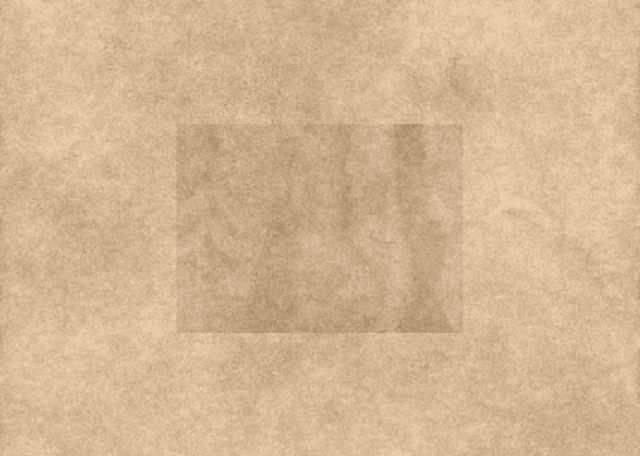
Give the GLSL for this texture, as a WebGL 1 fragment shader.

```glsl
precision highp float;
// Aged parchment with mottled stains and a faint woodland print in a central panel.
uniform vec2 u_resolution;

float hash(vec2 p) {
    vec3 q = fract(vec3(p.xyx) * 0.1031);
    q += dot(q, q.yzx + 33.33);
    return fract((q.x + q.y) * q.z);
}

float noise(vec2 p) {
    vec2 i = floor(p), f = fract(p);
    f = f * f * (3.0 - 2.0 * f);
    return mix(mix(hash(i), hash(i + vec2(1.0, 0.0)), f.x),
               mix(hash(i + vec2(0.0, 1.0)), hash(i + vec2(1.0)), f.x), f.y);
}

float fbm(vec2 p) {
    float sum = 0.0, amp = 0.5;
    for (int i = 0; i < 5; i++) {
        sum += amp * noise(p);
        p = mat2(1.6, 1.2, -1.2, 1.6) * p + 17.3;
        amp *= 0.5;
    }
    return sum;
}

// Soft elliptical spot
float blot(vec2 p, vec2 centre, vec2 radius) {
    vec2 d = (p - centre) / radius;
    return exp(-dot(d, d));
}

// Soft vertical band around x = 0
float band(float x, float halfWidth, float soft) {
    return 1.0 - smoothstep(halfWidth - soft, halfWidth + soft, abs(x));
}

float span(float v, float low, float high, float soft) {
    return smoothstep(low - soft, low + soft, v) * (1.0 - smoothstep(high - soft, high + soft, v));
}

// Thin broken contour lines of a noise field
float cracks(vec2 p, float width) {
    float line = 1.0 - smoothstep(0.0, width, abs(fbm(p) - 0.48));
    return line * smoothstep(0.45, 0.7, noise(p * 4.0 + 8.0));
}

// Large stains: positive is pale, negative is dark
float stains(vec2 p) {
    float s = 0.0;
    s -= 0.30 * blot(p, vec2(0.73, 0.94), vec2(0.08, 0.07));
    s -= 0.26 * blot(p, vec2(0.62, 0.79), vec2(0.15, 0.09));
    s -= 0.24 * blot(p, vec2(0.38, 0.80), vec2(0.12, 0.14));
    s -= 0.28 * blot(p, vec2(0.08, 0.56), vec2(0.14, 0.07));
    s -= 0.22 * blot(p, vec2(0.33, 0.57), vec2(0.12, 0.12));
    s -= 0.26 * blot(p, vec2(1.02, 0.79), vec2(0.06, 0.06));
    s -= 0.16 * blot(p, vec2(0.85, 0.20), vec2(0.35, 0.08));
    s -= 0.18 * blot(p, vec2(1.25, 0.10), vec2(0.12, 0.10));
    s -= 0.14 * blot(p, vec2(0.15, 0.12), vec2(0.20, 0.04));
    s += 0.12 * blot(p, vec2(1.20, 0.72), vec2(0.18, 0.28));
    s += 0.16 * blot(p, vec2(0.20, 0.28), vec2(0.18, 0.09));
    s += 0.14 * blot(p, vec2(0.22, 0.67), vec2(0.10, 0.08));
    s += 0.12 * blot(p, vec2(0.95, 0.93), vec2(0.16, 0.07));
    s += 0.24 * blot(p, vec2(0.545, 0.75), vec2(0.03, 0.03));
    return s;
}

// Pale curl, small scuffs and worn borders
float marks(vec2 p, float aspect, float rough) {
    vec2 d = (p - vec2(1.14, 0.50)) / vec2(0.065, 0.055);
    float arc = band(length(d) - 1.0, 0.10, 0.12) * smoothstep(0.0, 0.5, d.y);
    float m = 0.34 * arc - 0.40 * blot(p, vec2(1.125, 0.535), vec2(0.022, 0.010));
    float hook = band(length((p - vec2(1.325, 0.425)) / vec2(0.035, 0.04)) - 1.0, 0.15, 0.2);
    m -= 0.38 * hook * smoothstep(1.335, 1.30, p.x);
    m -= 0.9 * blot(p, vec2(1.0 - 0.12 * (p.y - 0.84), 0.84), vec2(0.004, 0.035)) * rough;
    m -= 0.45 * blot(p, vec2(1.385, 0.74), vec2(0.025, 0.06)) * rough;
    float edge = min(p.x, aspect - p.x);
    m -= 0.60 * exp(-edge / 0.012) * smoothstep(0.4, 0.65, rough);
    return m;
}

// Faint forest: pine, cone-shaped mass, slim trunks, clearing and a big trunk
float forest(vec2 p, float rough) {
    float x = p.x + (rough - 0.5) * 0.05;
    float f = 0.0;
    float pineX = x - 0.462;
    float boughs = smoothstep(0.45, 0.8, abs(fract((p.y + abs(pineX) * 0.8) * 13.0) * 2.0 - 1.0));
    f -= 0.18 * boughs * band(pineX, 0.065, 0.025) * span(p.y, 0.40, 0.72, 0.04);
    f -= 0.18 * band(pineX, 0.010, 0.008);
    float drop = clamp((0.59 - p.y) / 0.32, 0.0, 1.0);
    f -= 0.26 * band(x - mix(0.622, 0.59, drop), 0.012 + 0.045 * drop, 0.013) * span(p.y, 0.25, 0.58, 0.02);
    float slim = smoothstep(0.5, 0.9, noise(vec2(x * 75.0, p.y * 2.0)));
    f -= 0.20 * slim * span(x, 0.62, 0.85, 0.03) * smoothstep(0.46, 0.54, p.y);
    f -= 0.13 * band(x - 0.752, 0.009, 0.006) * smoothstep(0.45, 0.50, p.y);
    f += 0.20 * blot(p, vec2(0.69, 0.475), vec2(0.055, 0.014));
    f += 0.08 * blot(p, vec2(0.72, 0.41), vec2(0.08, 0.06));
    float bole = x - mix(0.937, 0.892, smoothstep(0.40, 0.70, p.y));
    float girth = 0.034 + 0.022 * smoothstep(0.38, 0.27, p.y);
    f -= 0.32 * band(bole, girth, 0.009);
    f += 0.14 * (band(bole + 0.055, 0.009, 0.012) + band(bole - 0.058, 0.011, 0.014)) * smoothstep(0.30, 0.40, p.y);
    return f - 0.24 * smoothstep(0.40, 0.28, p.y) * rough;
}

void main() {
    float aspect = u_resolution.x / u_resolution.y;
    vec2 p = gl_FragCoord.xy / u_resolution.y;
    p.x *= 1.407 / aspect;
    float mottled = fbm(p * 5.0 + 3.0);
    float rough = fbm(p * 22.0 + 9.0);
    float flecks = fbm(p * vec2(55.0, 75.0) + 31.0);
    float grain = noise(p * 190.0) + noise(p * 340.0 + 5.0) - 1.0;

    float tone = 0.79 + stains(p) + marks(p, 1.407, rough);
    tone += (mottled - 0.48) * 0.75 + (rough - 0.48) * 0.55 + (flecks - 0.48) * 0.65 + grain * 0.42;
    tone -= 0.35 * cracks(p * 7.0, 0.012) * smoothstep(0.45, 0.6, fbm(p * 3.0 + 21.0));
    // Dark pits gather where the sheet is already stained
    tone -= 0.45 * smoothstep(0.56, 0.75, flecks) * smoothstep(0.9, 0.4, tone);

    float panel = span(p.x, 0.388, 1.018, 0.0015) * span(p.y, 0.270, 0.728, 0.0015);
    tone += panel * (forest(p, rough) - 0.28);

    vec3 color = mix(vec3(0.72, 0.60, 0.46), vec3(0.875, 0.765, 0.63), clamp(tone, -0.8, 1.25));
    color *= mix(vec3(1.0), vec3(0.985, 0.985, 1.005), panel);
    gl_FragColor = vec4(color, 1.0);
}
```
